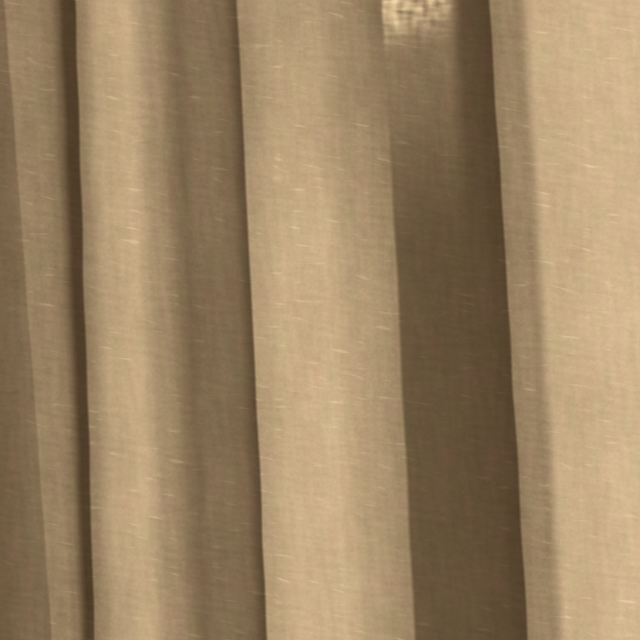
Give the GLSL for this texture, as a Shadertoy shader.

```glsl
// Draws a softly lit linen curtain hanging in slanted vertical folds.

vec2 hashGradient(vec2 cell) {
    vec2 h = vec2(dot(cell, vec2(127.1, 311.7)), dot(cell, vec2(269.5, 183.3)));
    return 2.0 * fract(sin(h) * 43758.55) - 1.0;
}

float gradientNoise(vec2 p) {
    vec2 i = floor(p), f = p - i;
    vec2 s = f * f * f * (f * (f * 6.0 - 15.0) + 10.0);
    float a = dot(hashGradient(i), f);
    float b = dot(hashGradient(i + vec2(1, 0)), f - vec2(1, 0));
    float c = dot(hashGradient(i + vec2(0, 1)), f - vec2(0, 1));
    float d = dot(hashGradient(i + vec2(1, 1)), f - vec2(1, 1));
    return mix(mix(a, b, s.x), mix(c, d, s.x), s.y);
}

// Smooth tone curve through five evenly spaced stops
float ramp(float u, float a, float b, float c, float d, float e) {
    u = clamp(u, 0.0, 1.0) * 4.0;
    float tone = mix(a, b, smoothstep(0.0, 1.0, u));
    tone = mix(tone, c, smoothstep(1.0, 2.0, u));
    tone = mix(tone, d, smoothstep(2.0, 3.0, u));
    return mix(tone, e, smoothstep(3.0, 4.0, u));
}

// Position across a fold, 0 at its left edge and 1 at its right
float across(float x, float left, float right) {
    return (x - left) / (right - left);
}

// Lays a fold over everything right of its edge
float cover(float below, float above, float x, float edge, float blur) {
    return mix(below, above, smoothstep(-blur, blur, x - edge));
}

float foldTone(float x, float drop) {
    // Fold edges drift to the right as the cloth falls
    float sway = drop + 0.10 * drop * (1.0 - drop);
    float edgeA = mix(0.006, 0.080, sway);
    float gapA = mix(0.094, 0.132, sway);
    float edgeB = mix(0.117, 0.147, sway);
    float endB = mix(0.271, 0.315, sway);
    float edgeC = mix(0.370, 0.417, sway);
    float endC = mix(0.596, 0.649, sway);
    float edgeD = mix(0.764, 0.824, sway);
    float shadeD = mix(0.817, 0.874, sway);

    // Narrow folds at the left
    float tone = mix(0.34, 0.24, drop) + 0.12 * smoothstep(0.0, 0.06, x);
    tone = cover(tone, ramp(across(x, edgeA, gapA), 0.56, 0.54, 0.55, 0.46, 0.22), x, edgeA, 0.003);
    tone = cover(tone, 0.01, x, gapA, 0.006);

    // Rounded fold and the valley beside it
    float roundB = ramp(across(x, edgeB, endB), 0.50, 0.81, 0.88, 0.62, 0.36);
    tone = cover(tone, roundB, x, edgeB, 0.003);
    float valleyB = ramp(across(x, endB, edgeC), 0.30, 0.37, 0.37, 0.32, 0.10);
    tone = cover(tone, valleyB + 0.03 * (1.0 - drop), x, endB, 0.007);

    // Broad middle fold, brighter toward its foot
    float roundC = ramp(across(x, edgeC, endC), 0.76, 0.92, 0.93, 0.76, 0.58);
    roundC -= 0.16 * (1.0 - smoothstep(0.0, 0.5, drop));
    tone = cover(tone, roundC, x, edgeC, 0.003);

    // Deep valley with daylight seeping through at the top
    float v = across(x, endC, edgeD);
    float valleyC = ramp(v, 0.20, 0.17, 0.15, 0.12, 0.05);
    float lit = 1.0 - smoothstep(0.56, 0.76, v);
    valleyC += 0.30 * lit * (1.0 - smoothstep(0.02, 0.42, drop));
    float threads = gradientNoise(vec2(x * 90.0, drop * 35.0)) + gradientNoise(vec2(x * 30.0, drop * 130.0));
    float glow = 1.0 - smoothstep(0.01, 0.10, drop + 0.04 * v);
    valleyC += lit * glow * (0.42 + 0.55 * threads);
    tone = cover(tone, valleyC, x, endC, 0.004);

    // Wide right panel with a shaded turn
    float panel = mix(0.51, 0.57, smoothstep(0.0, 0.4, across(x, edgeD, shadeD)));
    panel -= 0.09 * smoothstep(0.6, 1.0, across(x, edgeD, shadeD));
    panel = cover(panel, 0.90 + 0.08 * smoothstep(0.03, 0.12, x - shadeD), x, shadeD, 0.014);
    return cover(tone, panel, x, edgeD, 0.003);
}

// Uneven slubs, soft creases and grain of the weave
float weave(vec2 p) {
    vec2 q = vec2(p.x, p.y + 0.16 * p.x + 0.006 * gradientNoise(p * 9.0));
    float slub = gradientNoise(q * vec2(24.0, 125.0));
    float bright = smoothstep(0.22, 0.6, gradientNoise(q * vec2(31.0, 150.0) + 17.0));
    float warp = gradientNoise(vec2(q.x + 0.06 * p.y, p.y) * vec2(95.0, 17.0) + 41.0);
    float grain = gradientNoise(p * 190.0) + 0.6 * gradientNoise(p * 85.0 + 9.0);
    float patches = gradientNoise(p * vec2(14.0, 7.0) + 5.0);
    return 0.07 * slub + 0.14 * bright + 0.07 * warp + 0.06 * grain + 0.08 * patches;
}

void mainImage(out vec4 fragColor, in vec2 fragCoord) {
    vec2 p = fragCoord / iResolution.xy;
    float drop = 1.0 - p.y;
    float wobble = 0.003 * gradientNoise(vec2(p.x * 4.0, p.y * 9.0));
    float tone = foldTone(p.x + wobble, drop);
    tone += weave(p) * mix(0.5, 1.0, smoothstep(0.1, 0.6, tone));

    // Brown shadow to pale linen, with slight olive and rose patches
    vec3 color = mix(vec3(0.31, 0.24, 0.16), vec3(0.83, 0.72, 0.56), clamp(tone, -0.06, 1.22));
    color += vec3(0.018, -0.008, 0.012) * gradientNoise(p * vec2(40.0, 16.0) + 73.0);
    fragColor = vec4(clamp(color, 0.0, 1.0), 1.0);
}
```
